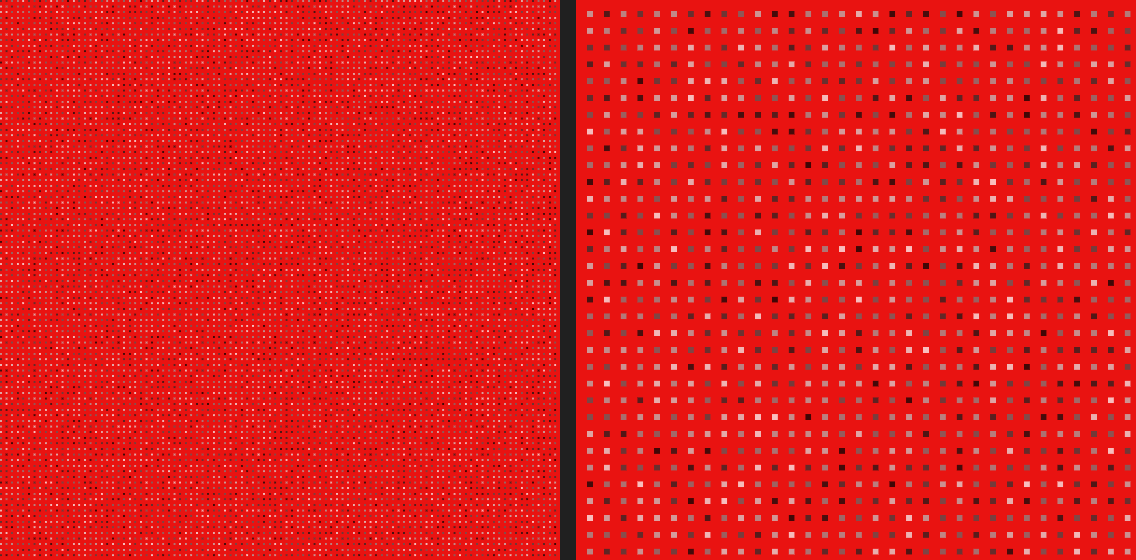
Left, the full canvas; right, a detail of the centre.
A WebGL 1 fragment shader for this pattern:

```glsl
precision highp float;

// A fine square grid of small square dots on a flat red ground.
// Each dot takes an independent random grey from a cell hash and is
// laid over the ground with partial opacity, so the red tints it.

uniform vec2 u_resolution;

#define GROUND vec3(0.915, 0.075, 0.068)
#define GRID 100.0          // dots across and down
#define DOT_SIDE 0.345      // side of a dot, in cells
#define DOT_CENTER 0.165    // dot centre from the cell's upper left corner
#define DOT_OPACITY 0.73
#define EDGE_PIXELS 0.5     // width of the smoothed edge

// Uniform random value for a cell
float hash(vec2 cell) {
    vec3 p = fract(vec3(cell.xyx) * 0.1031);
    p += dot(p, p.yzx + 33.33);
    return fract((p.x + p.y) * p.z);
}

// Signed distance to an axis-aligned square
float squareDistance(vec2 p, float halfSide) {
    vec2 d = abs(p) - halfSide;
    return length(max(d, 0.0)) + min(max(d.x, d.y), 0.0);
}

void main() {
    // Grid coordinates, with rows counted down from the top
    vec2 uv = gl_FragCoord.xy / u_resolution;
    vec2 grid = vec2(uv.x, 1.0 - uv.y) * GRID - DOT_CENTER + 0.5;
    vec2 cell = floor(grid);
    vec2 local = fract(grid) - 0.5;

    // Dot coverage, smoothed over a fraction of a pixel
    float edge = EDGE_PIXELS * GRID / min(u_resolution.x, u_resolution.y);
    float dist = squareDistance(local, 0.5 * DOT_SIDE);
    float coverage = clamp(0.5 - dist / edge, 0.0, 1.0);

    // Random grey per dot, tinted by the ground beneath
    vec3 grey = vec3(hash(cell + 17.0));
    vec3 color = mix(GROUND, grey, coverage * DOT_OPACITY);
    gl_FragColor = vec4(color, 1.0);
}
```
